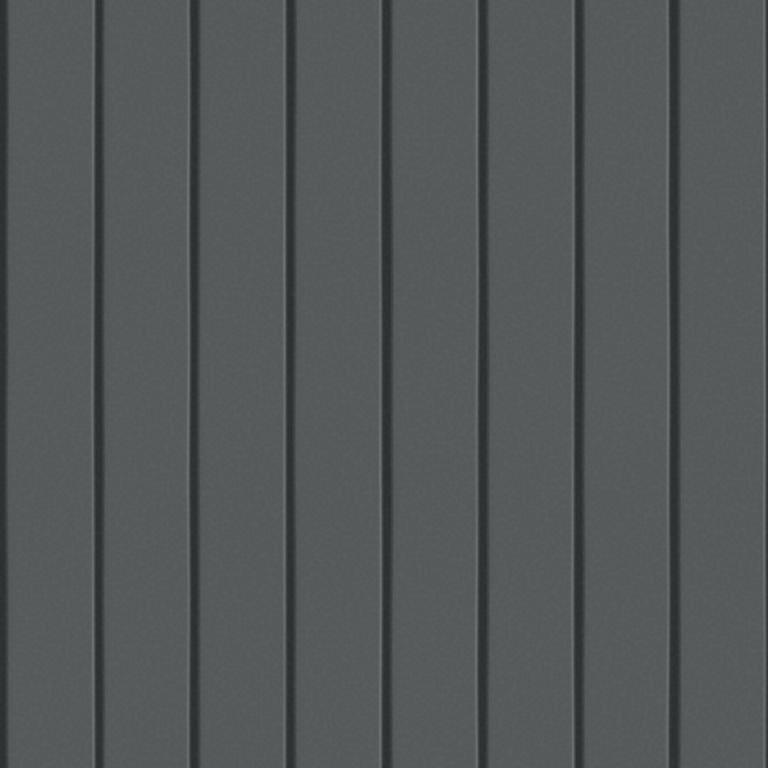
This texture is drawn by a Shadertoy shader. Its source:

```glsl
// Grey vertical cladding panels split by dark grooves with a thin lit left lip.
const float TAU = 6.2831853;
const float PANELS = 8.0;           // repeats across
const float GROOVE_SHIFT = 0.0041;  // groove centre, right of each panel line
const float GROOVE_HALF = 0.0067;   // half width of the groove
const float LEFT_SOFT = 0.0011;     // crisp left edge
const float RIGHT_SOFT = 0.0018;    // softer right edge
const float CORE_HALF = 0.0043;     // half width of the darkest part
const float CORE_SHIFT = 0.0007;    // core lies left of the groove centre
const float LIP_GAP = 0.0023;       // from groove edge to lip centre
const float LIP_WIDTH = 0.0017;
const float JITTER = 0.0012;        // sideways variation between grooves
const float WIDTH_JITTER = 0.0010;  // width variation between grooves
const float WOBBLE = 0.0005;        // variation along a groove
const float GRAIN_CELLS = 170.0;
const float GRAIN = 0.018;
const float TONE = 0.0012;
const vec3 PANEL = vec3(0.340, 0.356, 0.356);
const vec3 EDGE_DARK = vec3(0.245, 0.262, 0.260);
const vec3 CORE_DARK = vec3(0.185, 0.197, 0.197);
const vec3 LIP = vec3(0.422, 0.442, 0.445);

float hash(vec2 p) {
    vec3 q = fract(p.xyx * vec3(0.1031, 0.1030, 0.0973));
    q += dot(q, q.yzx + 33.33);
    return fract((q.x + q.y) * q.z);
}

// Wrapping cellular noise: distance to the nearest scattered point
float cellular(vec2 uv, float cells) {
    vec2 p = uv * cells, base = floor(p), f = p - base;
    float nearest = 2.0;
    for (int j = -1; j <= 1; j++) {
        for (int i = -1; i <= 1; i++) {
            vec2 offset = vec2(i, j);
            vec2 id = mod(base + offset, cells);
            vec2 point = offset + vec2(hash(id), hash(id + 217.0));
            nearest = min(nearest, length(point - f));
        }
    }
    return nearest;
}

// Layered sines with whole periods along the height
float wave(float y, float phase) {
    return 0.6 * sin(TAU * (y + phase)) + 0.4 * sin(TAU * (3.0 * y + phase * 5.0));
}

// Soft band between two edges
float band(float s, float halfWidth, float softL, float softR) {
    return smoothstep(-halfWidth - softL, -halfWidth + softL, s)
         * (1.0 - smoothstep(halfWidth - softR, halfWidth + softR, s));
}

void mainImage(out vec4 fragColor, in vec2 fragCoord) {
    vec2 uv = fragCoord / iResolution.xy;
    float pixel = 0.6 / iResolution.x;

    // Signed distance from the nearest groove, with its own variation
    float column = (uv.x - GROOVE_SHIFT) * PANELS + 0.5;
    float id = mod(floor(column), PANELS);
    float seed = hash(vec2(id, 7.0)), widthSeed = hash(vec2(id, 19.0));
    float s = (fract(column) - 0.5) / PANELS - JITTER * (seed - 0.5);
    s -= WOBBLE * wave(uv.y, widthSeed);
    float widen = WIDTH_JITTER * (widthSeed - 0.5) + WOBBLE * wave(uv.y, seed);
    float halfWidth = GROOVE_HALF + widen;
    float softL = max(LEFT_SOFT, pixel), softR = max(RIGHT_SOFT, pixel);

    // Panel face: slow tone drift
    float drift = sin(TAU * (uv.x + uv.y)) * sin(TAU * (2.0 * uv.y - uv.x));
    vec3 color = PANEL + TONE * drift;

    // Faint shade where the face rolls into the groove on its right side
    color *= 1.0 - 0.04 * smoothstep(0.0, halfWidth, s) * exp(-max(s - halfWidth, 0.0) / 0.003);

    // Lit lip left of the groove
    float lipDist = (s + halfWidth + LIP_GAP) / max(LIP_WIDTH, pixel);
    float lipStrength = 0.8 + 0.2 * wave(uv.y, seed + 0.37);
    color = mix(color, LIP, lipStrength * exp(-lipDist * lipDist));

    // Groove with a darker core
    color = mix(color, EDGE_DARK, band(s, halfWidth, softL, softR));
    color = mix(color, CORE_DARK, band(s + CORE_SHIFT, CORE_HALF + widen, softL, softR));

    // Fine grain
    color += GRAIN * (cellular(uv, GRAIN_CELLS) - 0.48);
    fragColor = vec4(color, 1.0);
}
```
